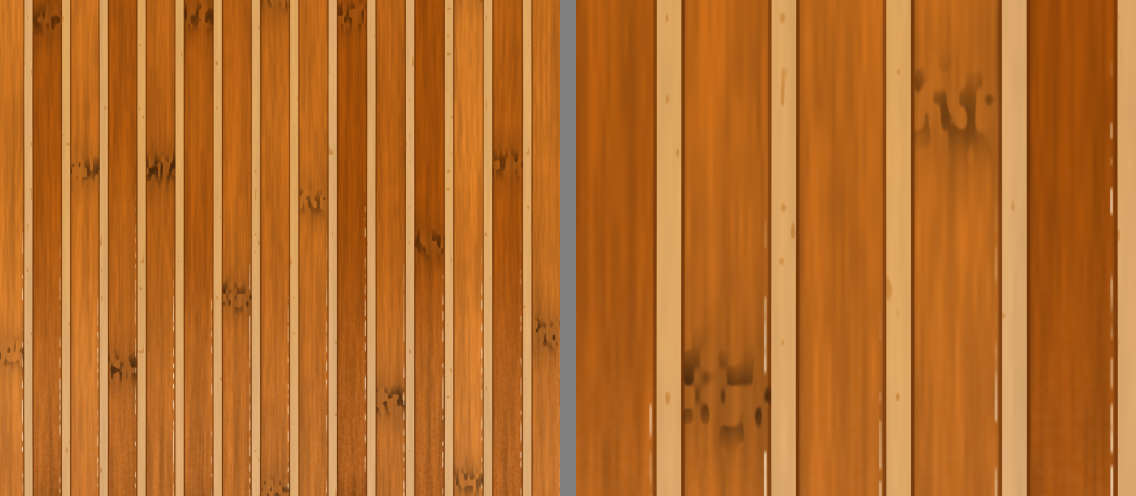
Left: the whole. Right: its middle third, enlarged.
Write a Shadertoy shader that draws this texture.

```glsl
// Varnished bamboo slats with staggered nodes, separated by narrow pale strips.
#define STRIPS 14.0          // pale strips across the canvas
#define FIRST_STRIP 0.0508   // centre of the first strip
#define STRIP_SPAN 0.8906    // first strip centre to last strip centre
#define STRIP_HALF 0.107     // half width of a strip, in repeats
#define SPACING_DRIFT 0.022  // slow widening of the spacing to the right
#define NODE_HEIGHT 0.023    // half height of a bamboo node
#define GRAIN 0.17           // contrast of the wood fibres
#define GLOSS 0.34           // strength of the sheen near the bottom

const vec3 DARK_WOOD = vec3(0.60, 0.285, 0.03);
const vec3 LIGHT_WOOD = vec3(0.80, 0.465, 0.15);
const vec3 SHEEN = vec3(0.77, 0.51, 0.31);
const vec3 PALE_WOOD = vec3(0.87, 0.64, 0.35);
const vec3 PALE_SHEEN = vec3(0.86, 0.67, 0.46);
const vec3 SEAM = vec3(0.42, 0.19, 0.03);
const vec3 GLINT = vec3(0.97, 0.88, 0.76);

float hash(vec2 p) {
    vec3 q = fract(p.xyx * vec3(0.1031, 0.1030, 0.0973));
    q += dot(q, q.yzx + 33.33);
    return fract((q.x + q.y) * q.z);
}

float noise(vec2 p) {
    vec2 i = floor(p), f = fract(p);
    f = f * f * (3.0 - 2.0 * f);
    return mix(mix(hash(i), hash(i + vec2(1, 0)), f.x),
               mix(hash(i + vec2(0, 1)), hash(i + vec2(1, 1)), f.x), f.y);
}

// Fibres: coarse, medium and fine streaks running up the slat, around zero
float fibres(vec2 p, float seed) {
    p += vec2(10.0, 3.0 + seed * 5.7);
    return 0.35 * noise(p * vec2(90.0, 2.5)) + 0.35 * noise(p * vec2(210.0, 7.0))
         + 0.30 * noise(p * vec2(380.0, 28.0)) - 0.5;
}

// Uneven stagger of the node heights from slat to slat
float nodeHeight(float slat) {
    float a = 0.449 * slat;
    return fract(0.385 + 0.503 * slat + 0.278 * sin(a - 0.375)
               + 0.165 * sin(2.0 * a) - 0.079 * sin(3.0 * a));
}

vec3 slatColor(vec2 p, float slat, float sheen) {
    // Slats alternate light and dark, with some chance
    float tone = 0.70 - 0.34 * mod(slat, 2.0) + 0.5 * (hash(vec2(slat, 4.0)) - 0.5);
    tone += 0.35 * (noise(vec2(slat * 9.1, p.y * 4.0)) - 0.5);
    vec3 wood = mix(DARK_WOOD, LIGHT_WOOD, tone);

    // Varnish sheen with fine bright flecks
    float fleck = noise(p * vec2(300.0, 220.0) + 40.0);
    wood = mix(wood, SHEEN, sheen * GLOSS * (0.65 + 0.7 * fleck));
    wood *= 1.0 + 2.2 * GRAIN * fibres(p, slat);

    // Node: ragged dark dashes in a shaded band
    float d = fract(p.y - nodeHeight(slat) + 0.5) - 0.5;
    d += 0.014 * (noise(vec2(p.x * 130.0, slat)) - 0.5);
    float r = d / NODE_HEIGHT;
    float band = exp(-r * r);
    float dash = smoothstep(0.48, 0.72, noise(vec2(p.x * 190.0, p.y * 75.0 + slat * 3.0)));
    float strength = 0.55 + 0.45 * hash(vec2(slat, 8.0));
    wood *= 1.0 - strength * band * (0.14 + 0.42 * dash);
    wood += 0.09 * band * (1.0 - dash) * vec3(1.0, 0.65, 0.3);
    wood *= 1.0 - 0.10 * smoothstep(0.10, 0.0, d) * smoothstep(-0.09, -0.01, d);
    return wood;
}

vec3 stripColor(vec2 p, float strip, float sheen) {
    vec3 pale = mix(PALE_WOOD, PALE_SHEEN, clamp(0.15 + 0.6 * sheen
              + 0.5 * hash(vec2(strip, 21.0)), 0.0, 1.0));
    pale *= 1.0 + 0.12 * fibres(p, strip + 30.0);
    float speck = smoothstep(0.90, 0.97, noise(vec2(p.x * 160.0, p.y * 55.0) + 70.0));
    return pale * (1.0 - speck * vec3(0.08, 0.17, 0.32));
}

void mainImage(out vec4 fragColor, in vec2 fragCoord) {
    vec2 p = fragCoord / iResolution.xy;

    // Repeat coordinate: whole numbers fall on the strip centres
    float s = (p.x - FIRST_STRIP) / STRIP_SPAN;
    float u = (s + SPACING_DRIFT * s * (1.0 - s)) * (STRIPS - 1.0);
    float strip = floor(u + 0.5);
    float slat = floor(u) + 1.0;
    float off = u - strip + 0.006 * (noise(vec2(strip * 5.3, p.y * 5.0)) - 0.5);
    float aa = 0.75 * STRIPS / iResolution.x;
    float sheen = smoothstep(0.65, 0.05, p.y);

    vec3 color = slatColor(p, slat, sheen);

    // Rounded slat sides and dark seams beside the strip
    float side = abs(off) - STRIP_HALF;
    color *= 1.0 - 0.16 * smoothstep(0.07, 0.0, side);
    float seam = 1.0 - smoothstep(0.018 - aa, 0.018 + aa, abs(side - 0.012));
    color = mix(color, SEAM, seam * (off > 0.0 ? 0.75 : 0.5));

    float cover = 1.0 - smoothstep(STRIP_HALF - aa, STRIP_HALF + aa, abs(off));
    color = mix(color, stripColor(p, strip, sheen), cover);

    // Broken highlights along the right edge of each slat
    float line = 1.0 - smoothstep(0.012 - aa, 0.012 + aa, abs(off + STRIP_HALF + 0.052));
    float broken = smoothstep(0.38, 0.75, noise(vec2(strip * 7.7, p.y * 95.0)));
    float reach = smoothstep(0.58, 0.38, p.y + 0.2 * (hash(vec2(strip, 55.0)) - 0.5));
    float patches = 0.35 + 0.65 * noise(vec2(strip * 3.1, p.y * 9.0));
    color = mix(color, GLINT, line * broken * reach * patches);

    fragColor = vec4(clamp(color, 0.0, 1.0), 1.0);
}
```
